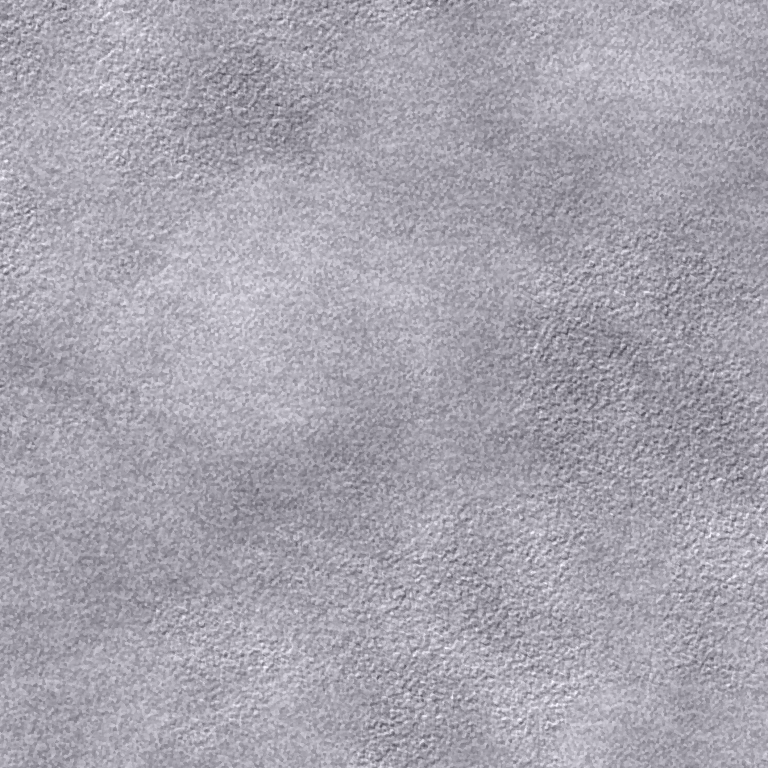
A WebGL 1 fragment shader for this texture:

```glsl
precision highp float;
// Cloudy violet-grey plaster with crisp sandy speckle and soft-edged rougher patches.
uniform vec2 u_resolution;

vec3 hash3(vec2 cell) {
  return fract(sin(vec3(dot(cell, vec2(127.1, 311.7)),
                        dot(cell, vec2(269.5, 183.3)),
                        dot(cell, vec2(419.2, 371.9)))) * 43758.5);
}

// Cellular noise: x = distance to the nearest point, y = blended cell tone
vec2 cellular(vec2 p, float sharpness) {
  vec2 base = floor(p);
  float nearest = 8.0, toneSum = 0.0, weightSum = 0.0;
  for (int j = -1; j <= 1; j++) {
    for (int i = -1; i <= 1; i++) {
      vec2 cell = base + vec2(float(i), float(j));
      vec3 rnd = hash3(cell);
      vec2 toPoint = cell + rnd.xy - p;
      float d2 = dot(toPoint, toPoint);
      float weight = exp(-sharpness * d2);
      nearest = min(nearest, d2);
      toneSum += weight * rnd.z;
      weightSum += weight;
    }
  }
  return vec2(sqrt(nearest), toneSum / weightSum);
}

// Layered soft tones, centred on zero
float clouds(vec2 p) {
  float sum = 0.0, amplitude = 0.5;
  for (int octave = 0; octave < 5; octave++) {
    sum += amplitude * (cellular(p, 5.0).y - 0.5);
    p = mat2(1.6, 1.2, -1.2, 1.6) * p + 7.3;
    amplitude *= 0.64;
  }
  return sum;
}

float grainHeight(vec2 p) {
  vec2 c = cellular(p, 8.0);
  return c.y - 0.4 * c.x;
}

// Relief lit from the upper left
float emboss(vec2 p) {
  vec2 toLight = vec2(-0.17, 0.29);
  return grainHeight(p - toLight) - grainHeight(p + toLight);
}

void main() {
  vec2 p = gl_FragCoord.xy / u_resolution.y;

  // Bend the cloud field so that the patches lose their regular outline
  vec2 warp = 0.03 * vec2(sin(p.y * 11.0 + 2.0 * sin(p.x * 7.0)),
                          sin(p.x * 10.0 + 2.0 * sin(p.y * 8.0 + 1.0)));
  float shade = 0.26 * clouds((p + warp) * 4.2 + 4.0);
  shade -= 0.04 * smoothstep(0.8, 1.05, p.x) * smoothstep(0.4, 0.75, p.y);

  // Rough patches carry a stronger relief under the speckle
  float roughness = clouds((p - warp) * 4.0 + 21.0) + 0.05 * sin(p.x * 5.0 - p.y * 4.0 - 1.0);
  roughness = smoothstep(-0.12, 0.2, roughness);
  float relief = emboss(p * vec2(185.0, 205.0));
  vec2 sandP = mat2(0.96, 0.28, -0.28, 0.96) * p * 270.0 + 50.0;
  float sand = cellular(sandP, 10.0).y - 0.5;
  shade += relief * mix(0.08, 0.25, roughness) + sand * 0.19;

  vec3 plaster = vec3(0.665, 0.655, 0.695);
  gl_FragColor = vec4(clamp(plaster + shade, 0.0, 1.0), 1.0);
}
```
